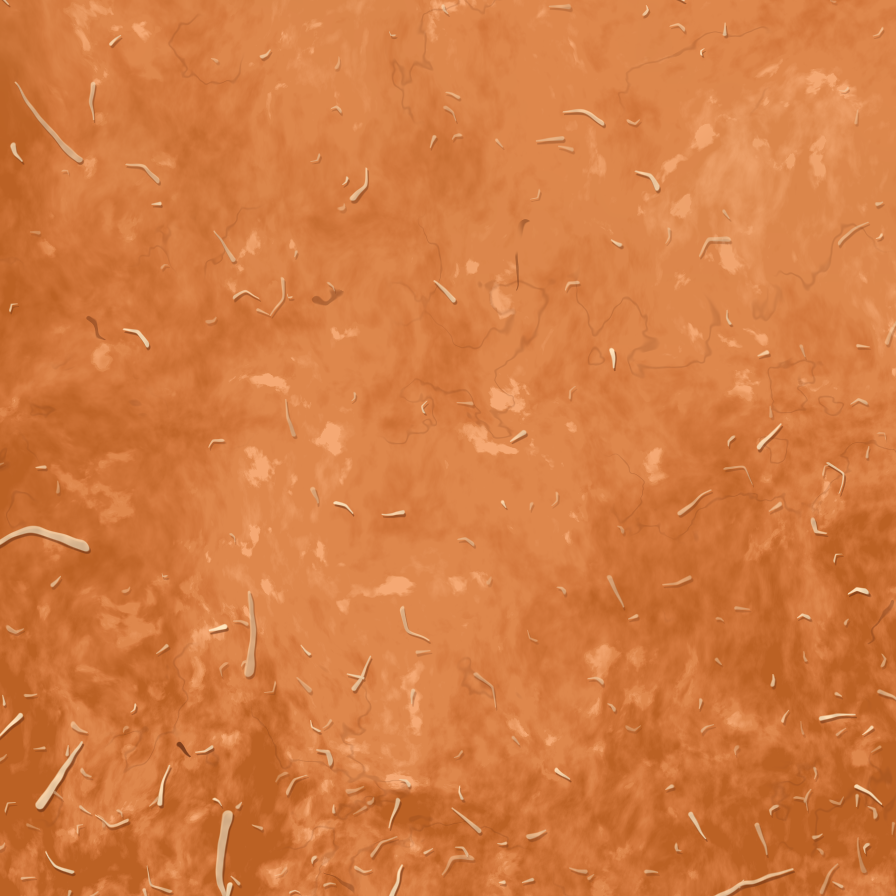
Write a Shadertoy shader that draws this texture.

```glsl
// Draws smooth orange clay soil with scattered straw, pale chips and thin cracks.

const vec3 CLAY_DARK  = vec3(0.755, 0.40, 0.165);
const vec3 CLAY_MID   = vec3(0.83, 0.47, 0.24);
const vec3 CLAY_LIGHT = vec3(0.87, 0.53, 0.30);
const vec3 CLAY_PALE  = vec3(0.96, 0.66, 0.45);
const vec3 OCHRE      = vec3(0.80, 0.50, 0.27);
const vec3 STRAW      = vec3(1.0, 0.90, 0.75);
const vec3 SHADOW     = vec3(0.40, 0.18, 0.07);

const float TONE_MEAN      = 0.70;
const float BROAD_CONTRAST = 1.8;
const float PATCH_CONTRAST = 1.2;
const float GRAIN_CONTRAST = 1.2;
const float EDGE_SOFTNESS  = 0.001;
const vec2  SHADOW_OFFSET  = vec2(-0.0015, 0.003);

float hash(vec2 p) {
    return fract(sin(dot(p, vec2(127.1, 311.7))) * 43758.5453);
}

vec2 hash2(vec2 p) {
    return vec2(hash(p), hash(p + 37.3));
}

float noise(vec2 p) {
    vec2 i = floor(p), f = fract(p);
    f = f * f * (3.0 - 2.0 * f);
    return mix(mix(hash(i), hash(i + vec2(1, 0)), f.x),
               mix(hash(i + vec2(0, 1)), hash(i + vec2(1, 1)), f.x), f.y);
}

float fbm(vec2 p) {
    float sum = 0.0, amp = 0.5;
    for (int i = 0; i < 5; i++) {
        sum += amp * noise(p);
        p = mat2(1.6, 1.2, -1.2, 1.6) * p + 5.7;
        amp *= 0.5;
    }
    return sum;
}

// Debris gathers along the bottom, in the lower left and at the right edge.
float clutter(vec2 p) {
    float corner = 1.0 - smoothstep(0.1, 0.5, length(p * vec2(0.8, 1.2)));
    float bottom = 1.0 - smoothstep(0.05, 0.4, p.y);
    float right = smoothstep(0.75, 1.0, p.x) * (1.0 - smoothstep(0.4, 0.7, p.y));
    return clamp(corner + 0.5 * bottom + 0.6 * right, 0.0, 1.0);
}

// Kinked, tapered strips, one per cell: x is coverage, y is cast shadow.
vec2 strips(vec2 p, float cells, float halfLength, float halfWidth,
            float bend, vec2 chance, float seed) {
    vec2 result = vec2(0.0);
    float soft = max(EDGE_SOFTNESS, 0.6 / iResolution.y);
    vec2 home = floor(p * cells);
    for (int j = -1; j <= 1; j++)
    for (int i = -1; i <= 1; i++) {
        vec2 cell = home + vec2(i, j);
        vec2 center = (cell + hash2(cell + seed)) / cells;
        if (hash(cell + seed + 11.0) > mix(chance.x, chance.y, clutter(center))) continue;
        vec2 shape = hash2(cell + seed + 23.0);
        float angle = 6.2832 * hash(cell + seed + 53.0);
        float len = halfLength * mix(0.3, 1.0, shape.x);
        float kink = 2.0 * shape.y - 1.0;
        float curve = bend * kink * abs(kink);
        float opacity = mix(0.35, 1.0, hash(cell + seed + 71.0));
        mat2 turn = mat2(cos(angle), sin(angle), -sin(angle), cos(angle));
        for (int k = 0; k < 2; k++) {
            vec2 q = turn * (p - center + float(k) * SHADOW_OFFSET);
            float along = q.x / len;
            q.y -= curve * len * sqrt(along * along + 0.02);
            float width = halfWidth * (1.0 - 0.55 * along) * mix(0.6, 1.1, shape.y);
            float d = length(vec2(max(abs(q.x) - len, 0.0), q.y)) - width;
            float cover = opacity * (1.0 - smoothstep(-soft, soft, d));
            if (k == 0) result.x = max(result.x, cover);
            else result.y = max(result.y, cover);
        }
    }
    return result;
}

vec3 clayColor(float tone) {
    vec3 c = mix(CLAY_DARK, CLAY_MID, clamp(tone / 0.55, -0.3, 1.0));
    c = mix(c, CLAY_LIGHT, clamp((tone - 0.55) / 0.4, 0.0, 1.0));
    return mix(c, CLAY_PALE, clamp((tone - 1.2) / 0.6, 0.0, 1.0));
}

void mainImage(out vec4 fragColor, in vec2 fragCoord) {
    vec2 p = fragCoord / iResolution.y;
    float rough = clutter(p);
    vec2 warp = vec2(fbm(p * 5.0 + 3.1), fbm(p * 5.0 + 17.9)) - 0.485;

    // Smeared clay: broad shades, warped patches and fine grain.
    float broad = fbm(p * 2.6 + warp * 0.8 + 4.0) - 0.485;
    float patches = fbm(p * vec2(15.0, 12.0) + warp * 3.0 + 31.0) - 0.485;
    float grain = fbm(p * vec2(85.0, 60.0) + warp * 6.0) - 0.485;
    float tone = TONE_MEAN + BROAD_CONTRAST * broad + 0.25 * (p.y - 0.5);
    tone += PATCH_CONTRAST * (1.0 + 0.6 * rough) * patches;
    tone += GRAIN_CONTRAST * (0.75 + 1.2 * rough) * grain;
    tone -= 0.4 * (1.0 - smoothstep(0.0, 0.05, p.x)) * smoothstep(0.3, 0.6, noise(p * 6.0));

    // Pale flaky scuffs.
    float scuff = smoothstep(0.56, 0.72, fbm(p * 42.0 + warp * 4.0 + 60.0));
    tone += 0.9 * scuff * smoothstep(-0.04, 0.12, patches + 0.08 * rough);
    vec3 color = clayColor(tone);
    color = mix(color, OCHRE, 0.35 * smoothstep(0.55, 1.0, p.y) * smoothstep(0.4, 0.65, fbm(p * 3.0 + 80.0)));

    // Faint broken creases and short jagged cracks.
    float crease = 1.0 - smoothstep(0.0, 0.014, abs(fbm(p * 9.0 + warp + 90.0) - 0.5));
    color = mix(color, SHADOW, 0.16 * crease * smoothstep(0.5, 0.7, noise(p * 11.0) + 0.15 * rough));
    vec2 jagged = p + 0.02 * (vec2(noise(p * 60.0), noise(p * 60.0 + 9.0)) - 0.5);
    float crack = strips(jagged, 6.0, 0.045, 0.0022, 0.8, vec2(0.22, 0.5), 5.0).x;
    color = mix(color, SHADOW, 0.85 * crack * smoothstep(0.25, 0.45, noise(p * 40.0)));

    // Long stalks, short chips and specks with their shadows.
    vec2 frayed = p + 0.003 * (vec2(noise(p * 70.0), noise(p * 70.0 + 4.0)) - 0.5);
    vec2 stalks = strips(frayed, 5.0, 0.075, 0.0034, 0.5, vec2(0.06, 0.5), 140.0);
    vec2 chips = strips(frayed, 14.0, 0.023, 0.002, 0.8, vec2(0.25, 0.7), 210.0);
    vec2 specks = strips(frayed, 34.0, 0.008, 0.0014, 0.8, vec2(0.09, 0.35), 330.0);
    float shade = max(stalks.y, max(0.8 * chips.y, 0.55 * specks.y));
    float straw = max(stalks.x, max(chips.x, 0.85 * specks.x));
    color = mix(color, SHADOW, 0.75 * shade);
    color = mix(color, STRAW * (0.9 + 0.14 * noise(p * 120.0)), straw);

    fragColor = vec4(clamp(color, 0.0, 1.0), 1.0);
}
```
